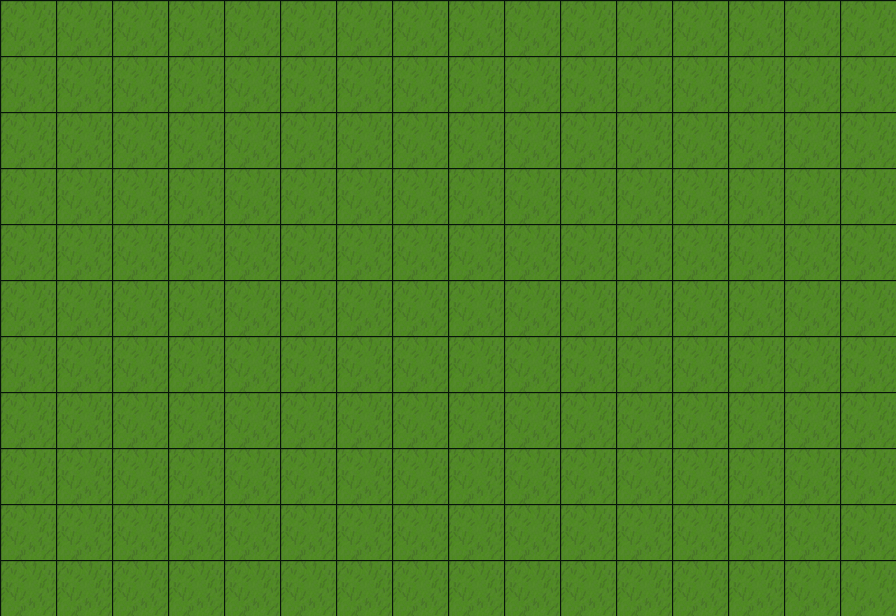
Give the GLSL for this pattern, as a Shadertoy shader.

```glsl
// Mown grass tiles with short slanted blades, divided by a thin dark square grid.
#define REPEATS vec2(16.0, 11.0)
#define LINE_WIDTH (1.0 / 48.0)
#define BLADES 12.0
#define BLADE_LENGTH 0.42
#define BLADE_RADIUS 0.17
#define GRAIN 24.0
#define GRASS vec3(0.312, 0.532, 0.148)
#define SHADE vec3(0.275, 0.435, 0.155)
#define LIGHT vec3(0.345, 0.555, 0.175)
#define LINE_COLOR vec3(0.03, 0.08, 0.04)

vec3 hash3(vec2 p) {
    vec3 q = fract(p.xyx * vec3(0.1031, 0.1030, 0.0973) + 0.137);
    q += dot(q, q.yzx + 33.33);
    return fract((q.xxy + q.yzz) * q.zyx);
}

float segmentDistance(vec2 p, vec2 halfAxis) {
    float t = clamp(dot(p, halfAxis) / dot(halfAxis, halfAxis), -1.0, 1.0);
    return length(p - halfAxis * t);
}

// Cellular noise that wraps on each tile: x = distance, y = value of nearest cell
vec2 cellular(vec2 p, float period) {
    vec2 id = floor(p), nearest = vec2(9.0, 0.0);
    for (int j = -1; j <= 1; j++)
    for (int i = -1; i <= 1; i++) {
        vec2 cell = id + vec2(i, j);
        vec3 h = hash3(mod(cell, period) + 41.0);
        float d = length(p - cell - h.xy);
        if (d < nearest.x) nearest = vec2(d, h.z);
    }
    return nearest;
}

// Slanted blades scattered over a wrapping grid: x = dark cover, y = light cover
vec2 bladeCover(vec2 p, float soft) {
    vec2 id = floor(p), cover = vec2(0.0);
    for (int j = -1; j <= 1; j++)
    for (int i = -1; i <= 1; i++) {
        vec2 cell = id + vec2(i, j);
        vec2 wrapped = mod(cell, BLADES);
        vec3 h = hash3(wrapped + 7.0);
        vec3 k = hash3(wrapped + 83.0);
        float angle = mix(0.7, 1.5, k.x) + 0.8 * step(0.75, k.y);
        vec2 axis = BLADE_LENGTH * vec2(cos(angle), sin(angle));
        float d = segmentDistance(p - cell - 0.2 - 0.6 * h.xy, axis);
        float blade = 1.0 - smoothstep(-soft, soft, d - BLADE_RADIUS);
        cover = max(cover, blade * vec2(step(h.z, 0.36), step(0.64, h.z)));
    }
    return cover;
}

vec3 grass(vec2 uv, float pixel) {
    // Fine grain shifts the hue between yellow-green and blue-green
    vec2 grain = cellular(uv * GRAIN, GRAIN);
    vec3 color = GRASS + (grain.y - 0.5) * vec3(0.02, -0.015, 0.055);
    color *= 1.03 - 0.06 * grain.x;

    vec2 blades = bladeCover(uv * BLADES, 0.5 * pixel * BLADES);
    color = mix(color, LIGHT, 0.55 * blades.y);
    return mix(color, SHADE, 0.7 * blades.x);
}

// Exact share of a pixel covered by a periodic line
vec2 lineCover(vec2 distanceToLine, vec2 pixel) {
    vec2 overlap = 0.5 * (LINE_WIDTH + pixel) - distanceToLine;
    return clamp(min(overlap, min(vec2(LINE_WIDTH), pixel)), 0.0, 1.0) / pixel;
}

void mainImage(out vec4 fragColor, in vec2 fragCoord) {
    vec2 p = fragCoord / iResolution.xy * REPEATS;
    vec2 pixel = REPEATS / iResolution.xy;
    vec3 color = grass(fract(p), pixel.x);

    // Lines run along the left and top edge of each tile
    vec2 center = 0.5 * LINE_WIDTH * vec2(1.0, -1.0);
    vec2 d = abs(fract(p - center + 0.5) - 0.5);
    vec2 cover = lineCover(d, pixel);
    float grid = 1.0 - (1.0 - cover.x) * (1.0 - cover.y);

    fragColor = vec4(mix(color, LINE_COLOR, grid), 1.0);
}
```
